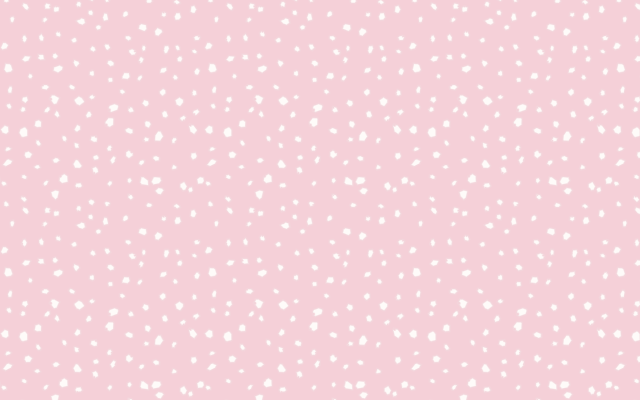
This pattern is drawn by a WebGL 1 fragment shader. Its source:

```glsl
precision highp float;
// Small irregular cream chips scattered over pale pink, in a repeating tile.

uniform vec2 u_resolution;

const float TILE = 0.319;             // tile side, as a share of canvas width
const vec2 CELLS = vec2(12.0, 10.0);  // chips per tile

vec3 hash3(vec2 p) {
  vec3 q = fract(p.xyx * vec3(0.1031, 0.1030, 0.0973));
  q += dot(q, q.yxz + 33.33);
  return fract((q.xxy + q.yzz) * q.zyx);
}

vec2 direction(float angle) {
  return vec2(cos(angle), sin(angle));
}

// Signed distance to a rough, rounded polygon, sometimes with a notch.
float chip(vec2 p, vec2 id) {
  vec3 form = hash3(id + 41.7);
  float radius = mix(0.0100, 0.0195, form.x * form.x);
  vec2 axis = direction(6.2832 * form.y);
  p = vec2(dot(p, axis), dot(p, vec2(-axis.y, axis.x)));
  float stretch = mix(0.80, 1.0, form.z);
  p *= vec2(stretch, 1.0 / stretch);

  float d = length(p) - 1.22 * radius;
  for (int k = 0; k < 6; k++) {
    vec3 side = hash3(id + 7.3 * float(k) + 90.1);
    vec2 normal = direction(1.0472 * (float(k) + 0.6 * side.x));
    d = max(d, dot(p, normal) - radius * mix(0.76, 1.12, side.y));
  }
  vec3 bite = hash3(id + 153.9);
  float biteRadius = 0.5 * radius * step(0.6, bite.x);
  vec2 biteCenter = 1.2 * radius * direction(6.2832 * bite.y);
  return max(d, biteRadius - length(p - biteCenter));
}

// Distance to the nearest chip, in tile units; odd columns are half-dropped.
float scatter(vec2 tilePos) {
  vec2 p = tilePos * CELLS;
  float nearest = 1.0;
  for (int i = -1; i <= 1; i++) {
    float column = floor(p.x) + float(i);
    float y = p.y + 0.5 * mod(column, 2.0);
    for (int j = -1; j <= 1; j++) {
      vec2 cell = vec2(column, floor(y) + float(j));
      vec2 id = mod(cell, CELLS);
      vec2 center = cell + 0.5 + 0.62 * (hash3(id + 3.1).xy - 0.5);
      nearest = min(nearest, chip((vec2(p.x, y) - center) / CELLS, id));
    }
  }
  return nearest;
}

void main() {
  vec3 pink = vec3(0.961, 0.816, 0.847);
  vec3 haloPink = vec3(0.953, 0.835, 0.859);
  vec3 cream = vec3(0.996, 0.984, 0.976);

  float d = TILE * scatter(gl_FragCoord.xy / u_resolution.x / TILE);
  float soft = max(0.0014, 0.75 / u_resolution.x);

  // Faint halo first, then the chip with a soft edge.
  vec3 color = mix(haloPink, pink, smoothstep(0.0012, 0.0034, d));
  color = mix(cream, color, smoothstep(-soft, soft, d));
  gl_FragColor = vec4(color, 1.0);
}
```
